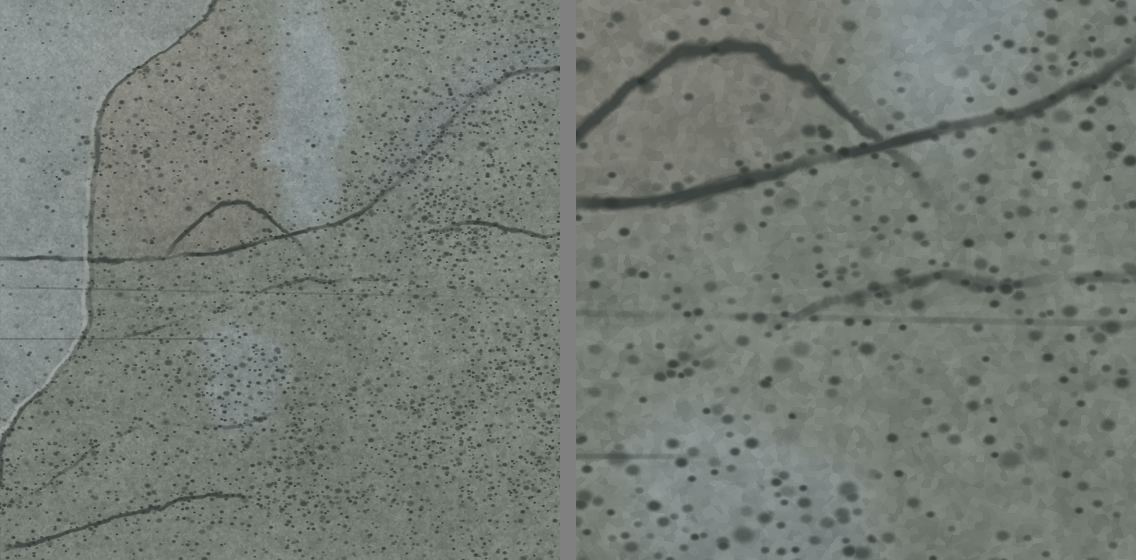
Left, the full canvas; right, a detail of the centre.
Give the GLSL for this texture, as a three.js fragment shader.

```glsl
// Weathered grey-green slate with bluish patches, wandering cracks and clustered pits.
varying vec2 vUv;

vec3 hash3(vec2 p) {
  vec3 q = fract(vec3(p.xyx) * vec3(0.1031, 0.1030, 0.0973));
  q += dot(q, q.yzx + 33.33);
  return fract((q.xxy + q.yzz) * q.zyx);
}

// Warped, rotated sine octaves, roughly -1 to 1
float layers(vec2 p) {
  float sum = 0.0, amp = 0.6;
  for (int i = 0; i < 5; i++) {
    p = mat2(0.8, 0.6, -0.6, 0.8) * p * 1.7 + 1.2 * sin(p.yx * 1.3 + float(i) * 2.1);
    sum += amp * sin(p.x) * cos(p.y + 0.7);
    amp *= 0.62;
  }
  return sum;
}

// Cellular grain: shade of the nearest mineral cell, -0.5 to 0.5
float grain(vec2 p) {
  vec2 cell = floor(p);
  float nearest = 9.0, shade = 0.0;
  for (int j = -1; j <= 1; j++)
    for (int i = -1; i <= 1; i++) {
      vec2 id = cell + vec2(i, j);
      vec3 h = hash3(id);
      float d = length(id + h.xy - p);
      if (d < nearest) { nearest = d; shade = h.z - 0.5; }
    }
  return shade;
}

// Scattered dark pits; density is the chance of one per cell
float pits(vec2 p, float density) {
  vec2 cell = floor(p);
  float dark = 0.0;
  for (int j = -1; j <= 1; j++)
    for (int i = -1; i <= 1; i++) {
      vec2 id = cell + vec2(i, j);
      vec3 h = hash3(id + 71.0), k = hash3(id + 193.0);
      vec2 d = (p - id - h.xy) * vec2(0.85, 1.1);
      float r = 0.2 + 0.32 * k.x * k.x;
      float hole = 1.0 - smoothstep(r * 0.4, r + 0.18, length(d));
      float present = smoothstep(h.z - 0.03, h.z + 0.03, density);
      dark = max(dark, hole * present * (0.45 + 0.55 * k.y));
    }
  return dark;
}

float line(float d, float width) { return 1.0 - smoothstep(width * 0.25, width, abs(d)); }
float near(float d, float reach) { return exp(-abs(d) / reach); }
float span(float x, float a, float b) {
  return smoothstep(a - 0.02, a + 0.02, x) * (1.0 - smoothstep(b - 0.04, b + 0.04, x));
}
float blob(vec2 p, vec2 centre, vec2 size) {
  return 1.0 - smoothstep(0.65, 1.15, length((p - centre) / size));
}

void main() {
  vec2 uv = vUv;
  float broad = layers(uv * 2.6 + 3.0);
  float mid = layers(uv * vec2(8.0, 11.0) + 9.0);
  float fine = layers(uv * 38.0);
  vec2 p = uv + 0.008 * vec2(layers(uv * 9.0 + 5.0), layers(uv * 9.0 + 17.0));
  p += 0.0025 * vec2(fine, layers(uv * 34.0 + 8.0));
  float x = p.x, y = p.y;

  // Signed distances to the cracks
  float seam = (y - 0.535 - 0.06 * smoothstep(0.25, 0.62, x) - 0.28 * smoothstep(0.58, 0.95, x))
    / (1.0 + 0.5 * span(x, 0.64, 0.88));
  float arch = (y - 0.64 + 6.0 * (x - 0.42) * (x - 0.42)) / (1.0 + 5.0 * abs(x - 0.42));
  float vein = x - 0.15 * smoothstep(0.17, 0.45, y) - 0.05 * (y - 0.4) - 0.2 * smoothstep(0.78, 1.02, y);
  float base = y - 0.02 - 0.09 * smoothstep(-0.05, 0.4, x) - 0.26 * smoothstep(0.58, 1.02, x);
  float slope = y - 0.1 - 0.14 * smoothstep(-0.02, 0.28, x) - 0.04 * smoothstep(0.38, 0.6, x);
  float ledge = y - 0.38 - 0.12 * smoothstep(0.1, 0.6, x);
  float notch = y - 0.59 - 0.012 * sin(x * 24.0);
  float archSpan = span(x, 0.3, 0.53), notchSpan = span(x, 0.76, 1.1);

  // Stone colour: greenish ground, warm zone, blue-grey patches
  vec2 q = uv + 0.035 * vec2(mid, broad);
  float leftSide = 1.0 - smoothstep(-0.015, 0.02, vein);
  float blue = leftSide * (0.75 + 0.25 * broad);
  blue = max(blue, blob(q, vec2(0.55, 0.8), vec2(0.085, 0.24)));
  blue = max(blue, 0.75 * blob(q, vec2(0.44, 0.31), vec2(0.075, 0.12)));
  float band = near(seam - 0.02, 0.045) * smoothstep(0.62, 0.74, x);
  float warm = blob(q, vec2(0.32, 0.77), vec2(0.2, 0.28));
  vec3 col = mix(vec3(0.465, 0.492, 0.462), vec3(0.49, 0.495, 0.46), warm);
  col = mix(col, vec3(0.535, 0.575, 0.58), 0.8 * clamp(blue, 0.0, 1.0));
  col = mix(col, vec3(0.44, 0.475, 0.485), 0.7 * band);
  col += 0.025 * smoothstep(0.55, 0.95, y) + 0.02 * broad + 0.018 * mid + 0.015 * fine;

  // Bedding streaks and mineral grain
  float bedding = near(uv.y - 0.49, 0.05);
  col += (0.008 + 0.022 * bedding) * layers(vec2(uv.x * 3.0, uv.y * 75.0 - uv.x * 5.0));
  col += 0.055 * grain(uv * 210.0) + 0.035 * grain(uv * 95.0 + 40.0);

  // Cracks, broken up along their length
  float gaps = smoothstep(-0.5, 0.45, layers(uv * 15.0 + 31.0));
  float dark = line(seam, 0.0065) * (0.35 + 0.5 * gaps) * (1.0 - 0.5 * span(x, 0.7, 0.88));
  dark = max(dark, 0.8 * line(arch, 0.0055) * archSpan);
  dark = max(dark, 0.75 * line(base, 0.006) * span(x, 0.02, 0.43));
  dark = max(dark, 0.45 * line(slope, 0.005) * gaps * span(x, -0.1, 0.6));
  dark = max(dark, 0.55 * line(ledge, 0.005) * gaps * span(x, 0.13, 0.75));
  dark = max(dark, 0.75 * line(notch, 0.006) * notchSpan * (0.4 + 0.6 * gaps));
  dark = max(dark, 0.6 * line(vein - 0.008, 0.007) * (1.0 - 0.7 * gaps * span(y, 0.3, 0.8)));
  dark = max(dark, 0.3 * line(uv.y - 0.487 + 0.02 * uv.x, 0.003) * (0.3 + 0.7 * gaps));
  dark = max(dark, 0.3 * line(uv.y - 0.395, 0.0025) * span(uv.x, -0.1, 0.4));
  col = mix(col, vec3(0.2, 0.225, 0.215), dark);

  // Pits gather beside cracks and in loose clusters
  float cluster = smoothstep(0.0, 0.8, layers(uv * vec2(4.0, 6.0) + 22.0));
  float density = 0.08 + 0.22 * cluster + 0.1 * smoothstep(0.3, 0.9, x);
  density += 0.32 * near(seam, 0.02) * smoothstep(0.2, 0.6, x) + 0.3 * near(base, 0.03);
  density += 0.3 * near(ledge, 0.02) * span(x, 0.35, 0.75) + 0.15 * near(slope, 0.02);
  density += 0.25 * near(vein - 0.012, 0.014) + 0.35 * blob(q, vec2(0.8, 0.61), vec2(0.1, 0.08));
  density *= 1.0 - 0.75 * clamp(blue, 0.0, 1.0) * smoothstep(0.38, 0.46, y);
  float holes = max(pits(uv * 125.0, density), 0.9 * pits(uv * 80.0 + 13.0, density * 0.35));
  col = mix(col, vec3(0.17, 0.2, 0.185), 0.8 * holes);

  // Pale mineral edge on the upright vein
  float pale = line(vein + 0.002, 0.006) * (0.2 + 0.5 * gaps) * (1.0 - 0.5 * smoothstep(0.7, 0.9, y));
  col = mix(col, vec3(0.66, 0.69, 0.67), pale);
  gl_FragColor = vec4(col, 1.0);
}
```
